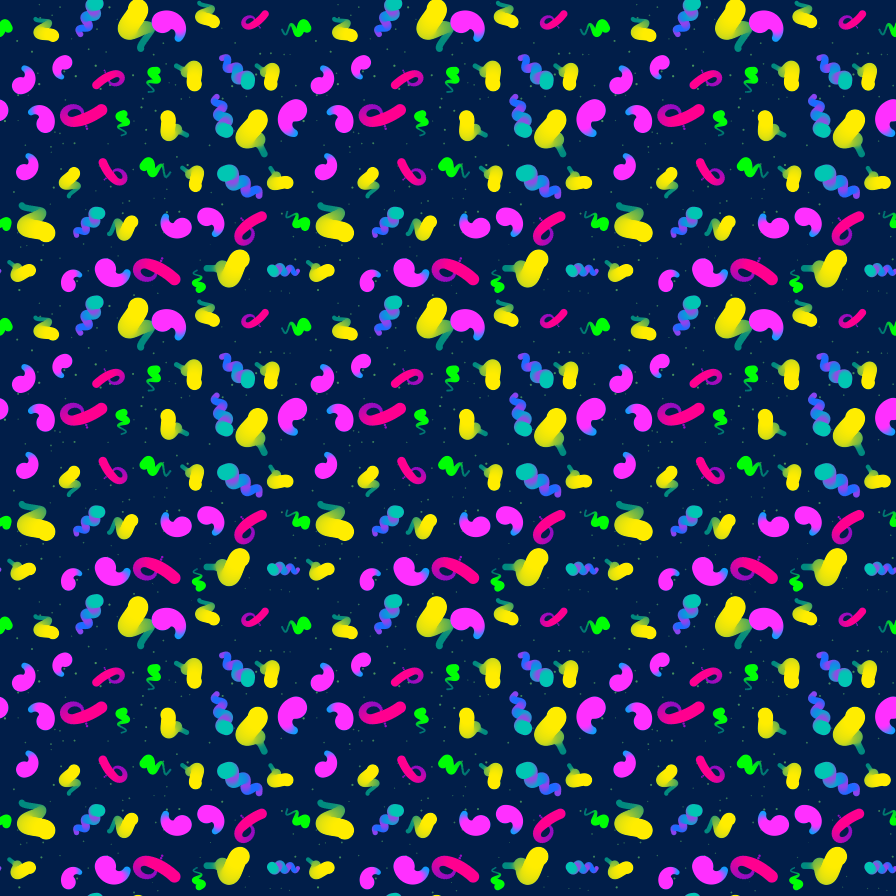
Reproduce this pattern procedurally as a WebGL 1 fragment shader.

```glsl
precision highp float;
// Confetti of tapering gradient squiggles on navy, in a tile repeated 3 by 3.
// Each tile is a staggered, jittered grid; every piece sweeps a disc along a
// curve, from thin tail to thick head. Hashes wrap at the tile border.

#define REPEATS 3.0
#define COLUMNS 7.0
#define ROWS 6.0          // even, so that the stagger wraps
#define JITTER 0.40       // share of a cell
#define PIECE_SIZE 0.132  // share of a tile
#define SIZE_SPREAD 0.50
#define SWEEP_STEPS 48
#define DOT_GRID 26.0
#define DOT_RADIUS 0.0036
#define DOT_CHANCE 0.20
#define NAVY vec3(0.005, 0.118, 0.285)
#define TAU 6.2831853

// Kinds of piece
const float BLOB = 0.0;
const float LOOP = 1.0;
const float BEAN = 2.0;
const float TWIST = 3.0;
const float SPRIG = 4.0;

uniform vec2 u_resolution;

vec2 hash2(vec2 cell, float seed) {
  vec3 p = fract((cell.xyx + seed * 17.3) * vec3(0.1031, 0.1030, 0.0973));
  p += dot(p, p.yzx + 33.33);
  return fract((p.xx + p.yz) * p.zy);
}

// Disc centre (xy) and radius (z) at t, from tail 0 to head 1
vec3 sweepDisc(float kind, float t, float variant) {
  if (kind == BLOB) {
    float stem = mix(1.0, smoothstep(0.35, 0.6, t), step(0.5, variant));
    float y = 0.2 * stem * cos(TAU * (1.5 * t - 0.5));
    return vec3(0.5 - 0.7 * t, y, mix(0.07, 0.205, smoothstep(0.2, 0.7, t)));
  }
  if (kind == LOOP) {
    float angle = mix(3.4, -1.57, clamp((t - 0.12) / 0.45, 0.0, 1.0));
    float stroke = max(t - 0.57, 0.0) / 0.43;
    vec2 p = vec2(0.22, 0.06) + vec2(0.2, 0.16) * vec2(cos(angle), sin(angle));
    p += vec2(-0.3, -2.6) * max(0.12 - t, 0.0);
    p += vec2(-0.6 * stroke, 0.14 * stroke * stroke);
    return vec3(p, mix(0.025, 0.125, smoothstep(0.0, 0.75, t)));
  }
  if (kind == BEAN) {
    float angle = mix(2.3, -0.5, t);
    return vec3(0.24 * vec2(cos(angle), sin(angle)) - vec2(0.1, 0.05),
                mix(0.08, 0.23, t));
  }
  if (kind == TWIST) {
    return vec3(0.84 * t - 0.44, 0.09 * sin(TAU * 2.5 * t), mix(0.07, 0.165, t));
  }
  return vec3(0.42 - 0.72 * t, 0.14 * sin(TAU * 2.0 * t),
              mix(0.03, 0.13, smoothstep(0.25, 0.85, t)));
}

vec3 sweepColour(float kind, float t) {
  if (kind == BLOB)
    return mix(vec3(0.0, 0.54, 0.50), vec3(1.0, 0.93, 0.0), smoothstep(0.1, 0.95, t));
  if (kind == LOOP)
    return mix(vec3(0.58, 0.05, 0.76), vec3(1.0, 0.0, 0.56), smoothstep(0.2, 0.7, t));
  if (kind == BEAN)
    return mix(vec3(0.05, 0.62, 1.0), vec3(1.0, 0.19, 1.0), smoothstep(0.0, 0.5, t));
  if (kind == TWIST) {
    vec3 body = mix(vec3(0.1, 0.42, 1.0), vec3(0.0, 0.78, 0.7), smoothstep(0.3, 1.0, t));
    float stripe = pow(0.5 + 0.5 * sin(TAU * 2.5 * t + 1.0), 2.0);
    return mix(body, vec3(0.66, 0.22, 0.92), 0.85 * stripe);
  }
  return mix(vec3(0.0, 0.46, 0.46), vec3(0.0, 1.0, 0.02), smoothstep(0.1, 0.65, t));
}

// Deals the kinds evenly along each row; the last slot is random
float pickKind(vec2 cell, float chance) {
  float slot = mod(cell.x * 3.0 + floor(cell.y * (cell.y + 1.0) * 0.5 + 0.1), 7.0);
  if (slot > 5.5) return floor(chance * 3.0);
  return max(slot - 1.0, BLOB);
}

vec3 drawDots(vec3 colour, vec2 tile, float pixel) {
  vec2 cell = floor(tile * DOT_GRID);
  vec2 offset = 0.2 + 0.6 * hash2(cell, 1.0);
  vec2 pick = hash2(cell, 2.0);
  float cluster = 1.0 + 0.7 * sin(TAU * (tile.x + tile.y)) * cos(TAU * tile.y);
  float radius = DOT_RADIUS * mix(0.5, 1.0, pick.y);
  float d = length(tile - (cell + offset) / DOT_GRID) - radius;
  float cover = clamp(0.5 - d / pixel, 0.0, 1.0) * step(pick.x, DOT_CHANCE * cluster);
  return mix(colour, vec3(0.3, 0.62, 0.38), cover * mix(0.45, 0.9, pick.y));
}

vec3 drawPiece(vec3 colour, vec2 p, float kind, float variant, float pixel) {
  vec3 paint = sweepColour(kind, 0.0);
  float cover = 0.0;
  for (int i = 0; i <= SWEEP_STEPS; i++) {
    float t = float(i) / float(SWEEP_STEPS);
    vec3 disc = sweepDisc(kind, t, variant);
    float inside = clamp(0.5 - (length(p - disc.xy) - disc.z) / pixel, 0.0, 1.0);
    paint = mix(paint, sweepColour(kind, t), inside);
    cover = max(cover, inside);
  }
  return mix(colour, paint, cover);
}

void main() {
  vec2 tile = fract(gl_FragCoord.xy / u_resolution * REPEATS);
  float pixel = REPEATS / min(u_resolution.x, u_resolution.y);
  vec2 grid = vec2(COLUMNS, ROWS);
  vec3 colour = drawDots(NAVY, tile, pixel);

  for (int j = -1; j <= 1; j++) {
    float row = floor(tile.y * ROWS) + float(j);
    float stagger = 0.5 * mod(row, 2.0);
    for (int i = -1; i <= 1; i++) {
      vec2 cell = vec2(floor(tile.x * COLUMNS - stagger) + float(i), row);
      vec2 id = mod(cell, grid);
      vec2 pick = hash2(id, 3.0);
      vec2 turn = hash2(id, 4.0);
      vec2 centre = cell + vec2(stagger, 0.0) + 0.5 + JITTER * (hash2(id, 5.0) - 0.5);
      float kind = pickKind(id, pick.x);
      float size = PIECE_SIZE * (1.0 + SIZE_SPREAD * (pick.y - 0.5));
      size *= kind == SPRIG ? 0.85 : 1.0;
      vec2 p = (tile - centre / grid) / size;
      if (dot(p, p) > 0.56) continue;
      float c = cos(TAU * turn.x), s = sin(TAU * turn.x);
      p = mat2(c, s, -s, c) * p;
      p.y *= turn.y < 0.5 ? -1.0 : 1.0;
      colour = drawPiece(colour, p, kind, fract(turn.y * 2.0), pixel / size);
    }
  }
  gl_FragColor = vec4(colour, 1.0);
}
```
